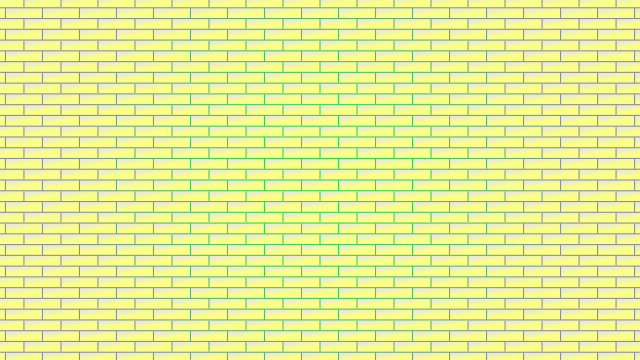
Write a Shadertoy shader that draws this pattern.

```glsl
// Running-bond wall of glossy yellow bricks, each shaded from a pale upper-left
// corner to yellow. Thin mortar lines turn from green at the centre to grey outside.
// Lengths are fractions of the canvas height, measured from the centre.

const vec2 BRICK_SIZE = vec2(0.1028, 0.0299);
const float MORTAR_WIDTH = 0.003;

const vec3 BRICK_YELLOW = vec3(0.985, 1.0, 0.515);
const vec3 BRICK_PALE = vec3(0.91, 0.91, 0.87);
const vec3 MORTAR_GREEN = vec3(0.20, 0.84, 0.32);
const vec3 MORTAR_GREY = vec3(0.55, 0.56, 0.58);

// Position inside a brick, 0 to 1 on each axis; odd rows shift by half a brick.
vec2 brickCell(vec2 p, vec2 size) {
    vec2 grid = p / size;
    grid.x += 0.5 * mod(floor(grid.y), 2.0);
    return fract(grid);
}

// Share of a pixel covered by a line centred at the given distance.
float lineCoverage(float dist, float width, float pixel) {
    float upper = min(dist + 0.5 * pixel, 0.5 * width);
    float lower = max(dist - 0.5 * pixel, -0.5 * width);
    return clamp((upper - lower) / pixel, 0.0, 1.0);
}

float mortarMask(vec2 cell, vec2 size, float width, float pixel) {
    vec2 edge = min(cell, 1.0 - cell) * size;
    return max(lineCoverage(edge.x, width, pixel),
               lineCoverage(edge.y, width, pixel));
}

// Diagonal sheen, strongest in the upper-left corner of a brick.
vec3 brickColor(vec2 cell) {
    float sheen = smoothstep(0.1, 0.85, cell.y - 0.5 * cell.x);
    return mix(BRICK_YELLOW, BRICK_PALE, sheen);
}

// Radial change from green to grey.
vec3 mortarColor(float radius) {
    return mix(MORTAR_GREEN, MORTAR_GREY, smoothstep(0.12, 0.8, radius));
}

void mainImage(out vec4 fragColor, in vec2 fragCoord) {
    vec2 p = (fragCoord - 0.5 * iResolution.xy) / iResolution.y;
    float pixel = 1.0 / iResolution.y;

    vec2 cell = brickCell(p, BRICK_SIZE);
    float mortar = mortarMask(cell, BRICK_SIZE, MORTAR_WIDTH, pixel);
    vec3 color = mix(brickColor(cell), mortarColor(length(p)), mortar);

    fragColor = vec4(color, 1.0);
}
```
